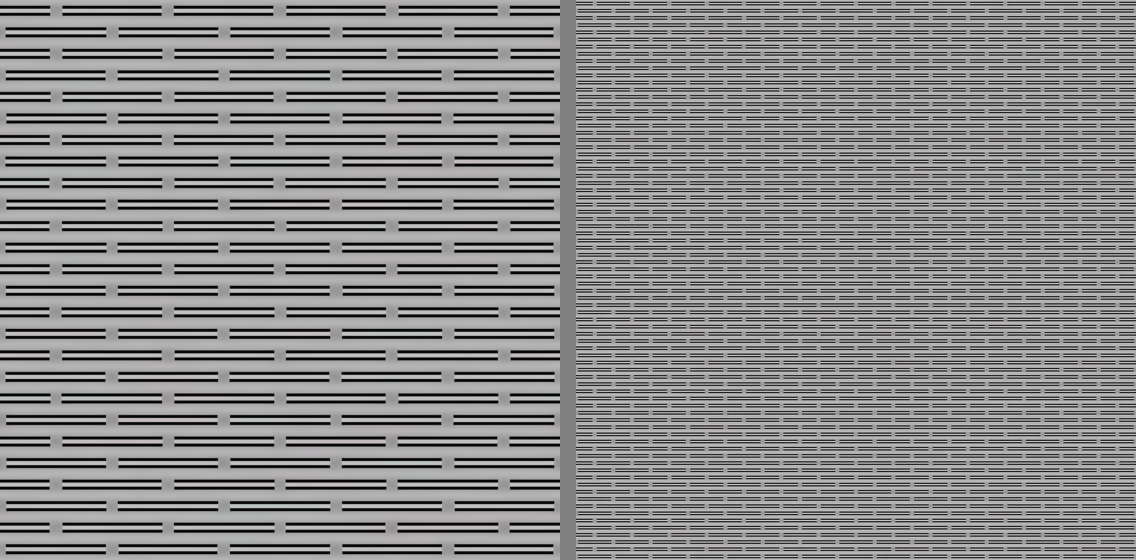
Left: one tile. Right: repeated 3 by 3.
A Shadertoy shader for this pattern:

```glsl
// Staggered rows of paired black dashes on softly shaded grey, tiling seamlessly
const vec2 REPEATS = vec2(5.0, 26.0);     // dashes across, rows down (even, for the stagger)
const float HALF_LENGTH = 0.0892;         // half the length of a dash
const float LINE_OFFSET = 0.0063;         // row centre to line centre
const float HALF_THICKNESS = 0.0026;
const float SOFTNESS = 0.0015;            // blur on each side of a line edge
const float END_JITTER = 0.0012;          // variation of the dash ends
const vec2 GAP_SHADE_SIZE = vec2(0.018, 0.0105);
const float GAP_SHADE = 0.075;
const float TINT_AMOUNT = 0.022;
const float MOTTLE_AMOUNT = 0.022;
const vec3 LINE_COLOR = vec3(0.018);
const vec3 STRIP_COLOR = vec3(0.755);     // between the two lines of a pair
const vec3 NEAR_COLOR = vec3(0.662);      // ground beside the lines
const vec3 FAR_COLOR = vec3(0.705);       // ground midway between rows

// Integer hash to 0..1
float hash(vec2 cell, uint seed) {
    uvec2 c = uvec2(cell);
    uint h = c.x * 1597u + c.y * 51749u + seed * 7919u + 17u;
    h = (h ^ (h >> 16)) * 73244475u;
    h = (h ^ (h >> 16)) * 73244475u;
    h ^= h >> 16;
    return float(h & 65535u) / 65535.0;
}

// Value noise that wraps after a whole number of cells
float wrappedNoise(vec2 uv, vec2 period, uint seed) {
    vec2 p = uv * period;
    vec2 i = floor(p), f = fract(p);
    f = f * f * (3.0 - 2.0 * f);
    vec2 a = mod(i, period), b = mod(i + 1.0, period);
    return mix(mix(hash(a, seed), hash(vec2(b.x, a.y), seed), f.x),
               mix(hash(vec2(a.x, b.y), seed), hash(b, seed), f.x), f.y);
}

// Soft coverage of the inside of a shape, from its signed distance
float coverage(float dist, float soft) {
    return 1.0 - smoothstep(-soft, soft, dist);
}

void mainImage(out vec4 fragColor, in vec2 fragCoord) {
    vec2 uv = fragCoord / iResolution.xy;
    float soft = max(SOFTNESS, 0.7 / iResolution.y);

    // Staggered cells, with q measured from the cell centre
    vec2 grid = uv * REPEATS;
    float row = floor(grid.y);
    grid.x += 0.5 * mod(row, 2.0);
    vec2 q = (fract(grid) - 0.5) / REPEATS;
    vec2 cell = mod(floor(grid), REPEATS);

    // Dash with slightly uneven ends
    float endShift = (hash(cell, q.x < 0.0 ? 1u : 2u) - 0.5) * 2.0 * END_JITTER;
    float endDist = abs(q.x) - HALF_LENGTH - endShift;
    float lineDist = abs(abs(q.y) - LINE_OFFSET) - HALF_THICKNESS;
    float dash = coverage(endDist, soft);
    float lines = dash * coverage(lineDist, soft);
    float strip = dash * coverage(abs(q.y) - LINE_OFFSET, soft);

    // Ground: lighter between rows, darker and mottled in the gaps
    vec3 color = mix(NEAR_COLOR, FAR_COLOR, smoothstep(0.009, 0.0185, abs(q.y)));
    vec2 gap = vec2(0.5 / REPEATS.x - abs(q.x), q.y) / GAP_SHADE_SIZE;
    float shade = exp(-dot(gap, gap));
    float mottle = wrappedNoise(uv, vec2(160.0), 3u) - 0.5;
    color += shade * (MOTTLE_AMOUNT * mottle - GAP_SHADE);

    // Faint green to purple drift, stronger inside each dash
    color = mix(color, STRIP_COLOR, strip);
    float drift = wrappedNoise(uv, vec2(7.0, 13.0), 4u) - 0.5;
    float dashTint = strip * (hash(cell, 5u) - 0.5);
    color += TINT_AMOUNT * (0.6 * drift + dashTint) * vec3(-0.6, 1.0, -0.3);
    color += 0.012 * (wrappedNoise(uv, vec2(24.0, 52.0), 6u) - 0.5);

    fragColor = vec4(mix(color, LINE_COLOR, lines), 1.0);
}
```
